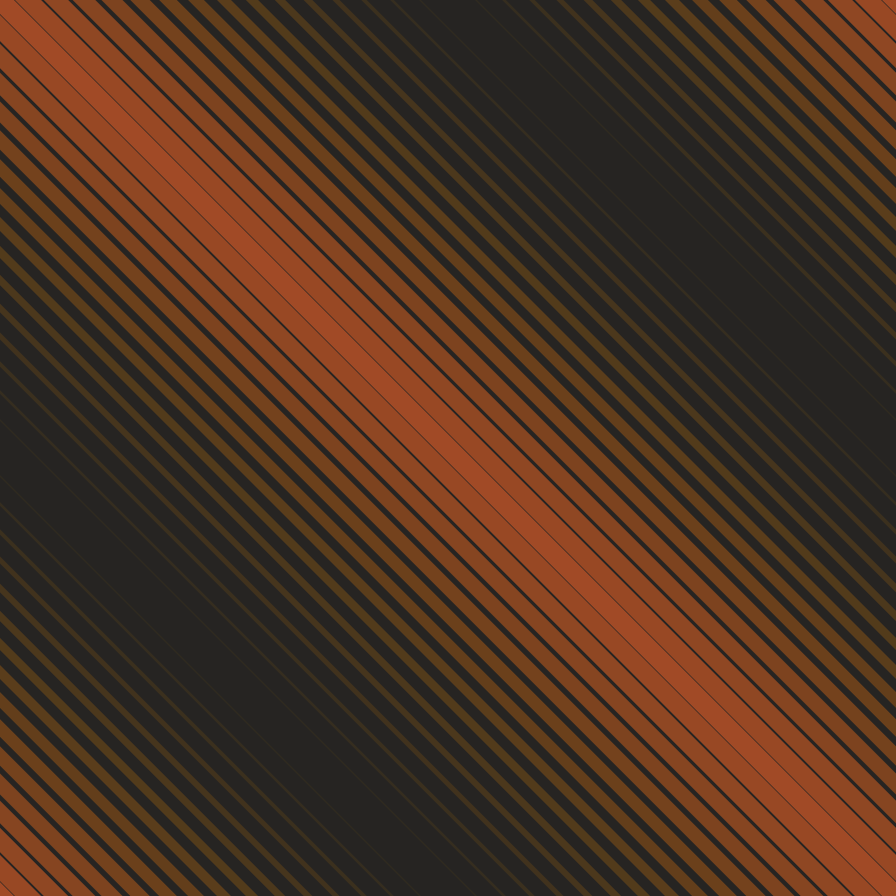
Reproduce this pattern procedurally as a three.js fragment shader.

```glsl
varying vec2 vUv;

const float STRIPES = 32.0;     // diagonal stripes per tile, along each edge
const float MAX_FILL = 1.0;     // share of its cell filled by the widest stripe
const vec3 GROUND = vec3(0.150, 0.141, 0.133);
const vec3 RUST = vec3(0.630, 0.290, 0.150);
const vec3 AMBER = vec3(0.420, 0.252, 0.106);
const vec3 OLIVE = vec3(0.320, 0.230, 0.107);
const vec3 UMBER = vec3(0.165, 0.155, 0.125);
const float AMBER_AT = 0.375;   // ramp stops, from band centre 0 to dark middle 1
const float OLIVE_AT = 0.5625;

// Distance of a stripe from the nearest bright band: 0 on it, 1 halfway between
float bandDistance(float index) {
  float turn = index / STRIPES;
  return 2.0 * abs(turn - floor(turn + 0.5));
}

vec3 stripeColor(float t) {
  vec3 color = mix(RUST, AMBER, clamp(t / AMBER_AT, 0.0, 1.0));
  color = mix(color, OLIVE, clamp((t - AMBER_AT) / (OLIVE_AT - AMBER_AT), 0.0, 1.0));
  return mix(color, UMBER, clamp((t - OLIVE_AT) / (1.0 - OLIVE_AT), 0.0, 1.0));
}

// Share of a filter footprint that lies inside a stripe centred on zero
float stripeCoverage(float offset, float halfWidth, float footprint) {
  float low = max(offset - 0.5 * footprint, -halfWidth);
  float high = min(offset + 0.5 * footprint, halfWidth);
  return max(high - low, 0.0) / footprint;
}

void main() {
  float across = (vUv.x + vUv.y) * STRIPES;
  float footprint = max(length(vec2(dFdx(across), dFdy(across))), 0.0001);
  float nearest = floor(across + 0.5);

  // Sum the neighbouring stripes so that hairline gaps keep their true weight
  vec3 color = GROUND;
  for (int i = -1; i <= 1; i++) {
    float index = nearest + float(i);
    float t = bandDistance(index);
    float halfWidth = 0.5 * MAX_FILL * (1.0 - t);
    float coverage = stripeCoverage(across - index, halfWidth, footprint);
    color += coverage * (stripeColor(t) - GROUND);
  }
  gl_FragColor = vec4(color, 1.0);
}
```
